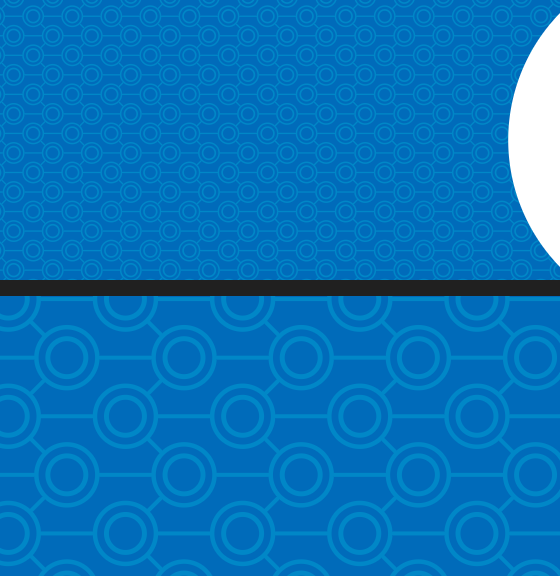
Top: the whole. Bottom: its middle third, enlarged.
This pattern is drawn by a WebGL 2 fragment shader. Its source:

```glsl
#version 300 es
precision highp float;

uniform vec2 u_resolution;
out vec4 fragColor;

const vec3 DEEP_BLUE = vec3(0.0, 0.42, 0.73);
const vec3 LINE_BLUE = vec3(0.0, 0.53, 0.78);
const vec3 WHITE = vec3(1.0);

// Lattice, in canvas heights
const float PITCH = 0.1395;
const vec2 NODE_ORIGIN = vec2(0.816, 0.5235);

// Node and link sizes, in lattice pitches
const float OUTER_RADIUS = 0.26;
const float INNER_RADIUS = 0.162;
const float OUTER_HALF_WIDTH = 0.019;
const float INNER_HALF_WIDTH = 0.021;
const float LINK_HALF_WIDTH = 0.017;

// White disc entering from the right, in canvas heights
const vec2 DISC_CENTER = vec2(2.463, 0.5);
const float DISC_RADIUS = 0.648;

float coverage(float dist, float pixel) {
    return clamp(0.5 - dist / pixel, 0.0, 1.0);
}

float ring(float nodeDist, float radius, float halfWidth) {
    return abs(nodeDist - radius) - halfWidth;
}

// Distance to the nearest node of a unit square lattice
float latticeNode(vec2 p) {
    return length(fract(p + 0.5) - 0.5);
}

// Horizontal rows and zigzag columns, cut away inside the nodes
float links(vec2 p, float nodeDist) {
    float foldedY = abs(fract(p.y + 0.5) - 0.5);
    float row = min(foldedY, 0.5 - foldedY);
    float zigzag = abs(fract(p.x) - foldedY) * inversesqrt(2.0);
    return max(min(row, zigzag) - LINK_HALF_WIDTH, OUTER_RADIUS - nodeDist);
}

// Double-ringed nodes on staggered rows, joined by links
float circuit(vec2 p) {
    float nodeDist = min(latticeNode(p), latticeNode(p - 0.5));
    float rings = min(ring(nodeDist, OUTER_RADIUS, OUTER_HALF_WIDTH),
                      ring(nodeDist, INNER_RADIUS, INNER_HALF_WIDTH));
    return min(rings, links(p, nodeDist));
}

void main() {
    vec2 uv = gl_FragCoord.xy / u_resolution.y;
    float pixel = 1.0 / u_resolution.y;

    float pattern = circuit((uv - NODE_ORIGIN) / PITCH) * PITCH;
    vec3 color = mix(DEEP_BLUE, LINE_BLUE, coverage(pattern, pixel));

    float disc = length(uv - DISC_CENTER) - DISC_RADIUS;
    color = mix(color, WHITE, coverage(disc, pixel));

    fragColor = vec4(color, 1.0);
}
```
